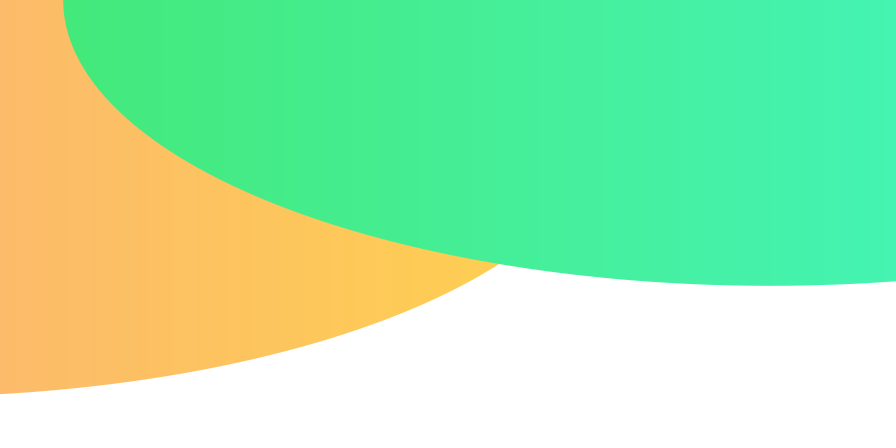
Reproduce this background procedurally as a Shadertoy shader.

```glsl
// Two large overlapping gradient ellipses, orange below green, on white.

const vec3 WHITE        = vec3(1.0);
const vec3 ORANGE_LEFT  = vec3(0.970, 0.612, 0.567);
const vec3 ORANGE_RIGHT = vec3(1.000, 0.824, 0.301);
const vec3 GREEN_LEFT   = vec3(0.267, 0.914, 0.482);
const vec3 GREEN_RIGHT  = vec3(0.275, 0.980, 0.850);

// Approximate signed distance to an axis-aligned ellipse, negative inside
float ellipseDistance(vec2 point, vec2 center, vec2 radii) {
    vec2 offset = point - center;
    float level = length(offset / radii);
    float slope = length(offset / (radii * radii));
    return level * (level - 1.0) / max(slope, 1e-4);
}

// Lay an ellipse with a left-to-right gradient over the base colour
vec3 paintEllipse(vec3 base, vec2 point, vec2 center, vec2 radii,
                  vec3 leftColor, vec3 rightColor, float pixel) {
    float across = clamp(0.5 + 0.5 * (point.x - center.x) / radii.x, 0.0, 1.0);
    vec3 fill = mix(leftColor, rightColor, across);
    float dist = ellipseDistance(point, center, radii);
    float coverage = clamp(0.5 - dist / pixel, 0.0, 1.0);
    return mix(base, fill, coverage);
}

void mainImage(out vec4 fragColor, in vec2 fragCoord) {
    // Canvas height is one unit
    float pixel = 1.0 / iResolution.y;
    vec2 point = fragCoord * pixel;

    // Both ellipses share one size
    vec2 radii = vec2(1.578, 0.638);
    vec2 orangeCenter = vec2(-0.219, 0.752);
    vec2 greenCenter = vec2(1.719, 1.0);

    // Layers from back to front
    vec3 color = WHITE;
    color = paintEllipse(color, point, orangeCenter, radii,
                         ORANGE_LEFT, ORANGE_RIGHT, pixel);
    color = paintEllipse(color, point, greenCenter, radii,
                         GREEN_LEFT, GREEN_RIGHT, pixel);

    fragColor = vec4(color, 1.0);
}
```
